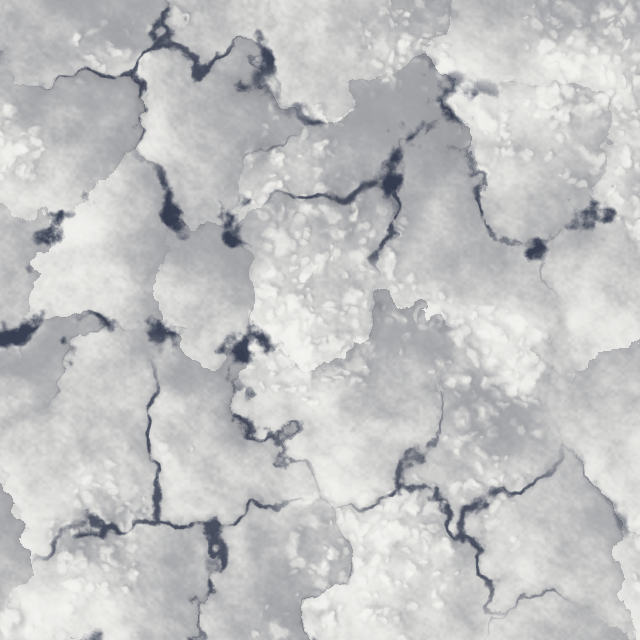
Write a Shadertoy shader that draws this texture.

```glsl
// Draws a bank of billowing grey-white clouds from above, split by thin dark blue gaps.

float hash(vec2 p) {
    return fract(sin(dot(p, vec2(127.1, 311.7))) * 43758.5453);
}

vec2 hash2(vec2 p) {
    return vec2(hash(p), hash(p + 17.3));
}

float noise(vec2 p) {
    vec2 i = floor(p), f = fract(p);
    f = f * f * (3.0 - 2.0 * f);
    return mix(mix(hash(i), hash(i + vec2(1, 0)), f.x),
               mix(hash(i + vec2(0, 1)), hash(i + vec2(1, 1)), f.x), f.y);
}

float fbm(vec2 p) {
    float sum = 0.0, amp = 0.52;
    for (int i = 0; i < 5; i++) {
        sum += amp * noise(p);
        p = mat2(1.6, 1.2, -1.2, 1.6) * p + 7.7;
        amp *= 0.5;
    }
    return sum;
}

// Round lumps with dark creases between them
float billow(vec2 p) {
    float sum = 0.0, amp = 0.52;
    for (int i = 0; i < 4; i++) {
        sum += amp * abs(2.0 * noise(p) - 1.0);
        p = mat2(1.6, 1.2, -1.2, 1.6) * p + 3.1;
        amp *= 0.55;
    }
    return sum;
}

// Scattered small puffs, bright on one side and shaded on the other
float puffs(vec2 p, float density) {
    vec2 cell = floor(p);
    float bright = 0.0, shade = 0.0;
    for (int y = -1; y <= 1; y++)
    for (int x = -1; x <= 1; x++) {
        vec2 id = cell + vec2(x, y);
        vec2 d = p - id - hash2(id);
        float radius = mix(0.25, 0.62, hash(id + 5.7));
        float present = smoothstep(0.0, 0.15, density - hash(id + 9.1));
        bright = max(bright, present * (1.0 - smoothstep(0.3 * radius, radius, length(d))));
        shade = max(shade, present * (1.0 - smoothstep(0.3 * radius, 1.3 * radius, length(d - vec2(0.2, 0.12)))));
    }
    return bright - 0.55 * shade * (1.0 - bright);
}

// Cloud cells: offset from the centre, distance to the edge, distance to a junction
vec4 cloudCell(vec2 p, out vec2 nearestId) {
    vec2 cell = floor(p), offset = vec2(0);
    vec3 near = vec3(9);
    for (int y = -2; y <= 2; y++)
    for (int x = -2; x <= 2; x++) {
        vec2 id = cell + vec2(x, y);
        vec2 d = p - id - 0.1 - 0.8 * hash2(id);
        float dist = length(d);
        if (dist < near.x) {
            near = vec3(dist, near.xy);
            offset = d;
            nearestId = id;
        } else if (dist < near.y) {
            near = vec3(near.x, dist, near.y);
        } else {
            near.z = min(near.z, dist);
        }
    }
    return vec4(offset, near.y - near.x, near.z - near.x);
}

void mainImage(out vec4 fragColor, in vec2 fragCoord) {
    vec2 uv = fragCoord / iResolution.y;

    // Lumpy warp of the large cells
    vec2 wide = vec2(fbm(uv * 6.0 + 3.0), fbm(uv * 6.0 + 41.0)) - 0.5;
    vec2 fine = vec2(fbm(uv * 30.0 + 13.0), fbm(uv * 30.0 + 71.0)) - 0.5;
    vec2 id;
    vec4 cell = cloudCell(uv * 4.3 + 0.95 * wide + 0.22 * fine + 2.0, id);
    float edge = cell.z, junction = cell.w;

    // Each cell brightens toward its own side, mostly the lower left
    float angle = 3.9 + 2.2 * (hash(id + 3.3) - 0.5);
    float slope = dot(cell.xy, vec2(cos(angle), sin(angle)));
    float crisp = smoothstep(0.3, 0.65, noise(uv * 5.0 + 31.0));
    float light = 0.25 * slope * mix(smoothstep(0.0, 0.35, edge), 1.0, crisp);
    light += 0.06 * (hash(id + 8.8) - 0.5) * smoothstep(0.0, 0.3, edge);
    light += 0.32 * (fbm(uv * 3.0 + 11.0) - 0.5);

    // Billows, puffs, wisps and grain
    float lumpy = smoothstep(0.3, 0.7, noise(uv * 5.5 + 19.0));
    light += mix(0.07, 0.24, lumpy) * (billow(uv * 9.0 + 0.8 * wide) - 0.4);
    float density = 0.75 * smoothstep(0.48, 0.8, noise(uv * 6.5 + 57.0) + 0.12 * exp(-8.0 * edge));
    light += 0.13 * puffs(uv * 26.0 + 1.3 * fine, density);
    light += 0.10 * puffs(uv * 52.0 + 1.6 * fine + 9.0, density);
    light += 0.22 * (fbm(uv * 22.0 + 5.0) - 0.5);
    vec2 along = mat2(0.8, 0.6, -0.6, 0.8) * uv + 0.05 * wide;
    light += 0.045 * (noise(along * vec2(70, 150)) - 0.5);
    light += 0.05 * (noise(uv * 190.0) - 0.5);
    float tone = 0.79 + 0.165 * tanh(light / 0.165);

    // Thin broken cracks on cell edges, wider pits at some junctions
    float open = smoothstep(0.42, 0.8, noise(uv * 6.0 + 83.0));
    float ragged = fbm(uv * 45.0 + 29.0);
    float width = mix(0.02, 0.075, open) * (0.5 + ragged);
    float crack = open * (1.0 - smoothstep(0.2 * width, width, edge)) * smoothstep(0.25, 0.55, ragged);
    float pit = 1.0 - smoothstep(0.03, 0.19, junction + 0.3 * (ragged - 0.5));
    pit *= smoothstep(0.4, 0.65, noise(uv * 5.0 + 97.0));
    tone -= 0.11 * exp(-14.0 * edge) * (0.25 + open);

    // Cool greys, warm whites and navy gaps
    vec3 tint = mix(vec3(-0.006, -0.002, 0.014), vec3(0.003, 0.002, -0.008), smoothstep(0.6, 0.9, tone));
    vec3 color = mix(tone + tint, vec3(0.17, 0.20, 0.28), clamp(max(0.75 * crack, 0.9 * pit), 0.0, 1.0));
    fragColor = vec4(color, 1.0);
}
```
